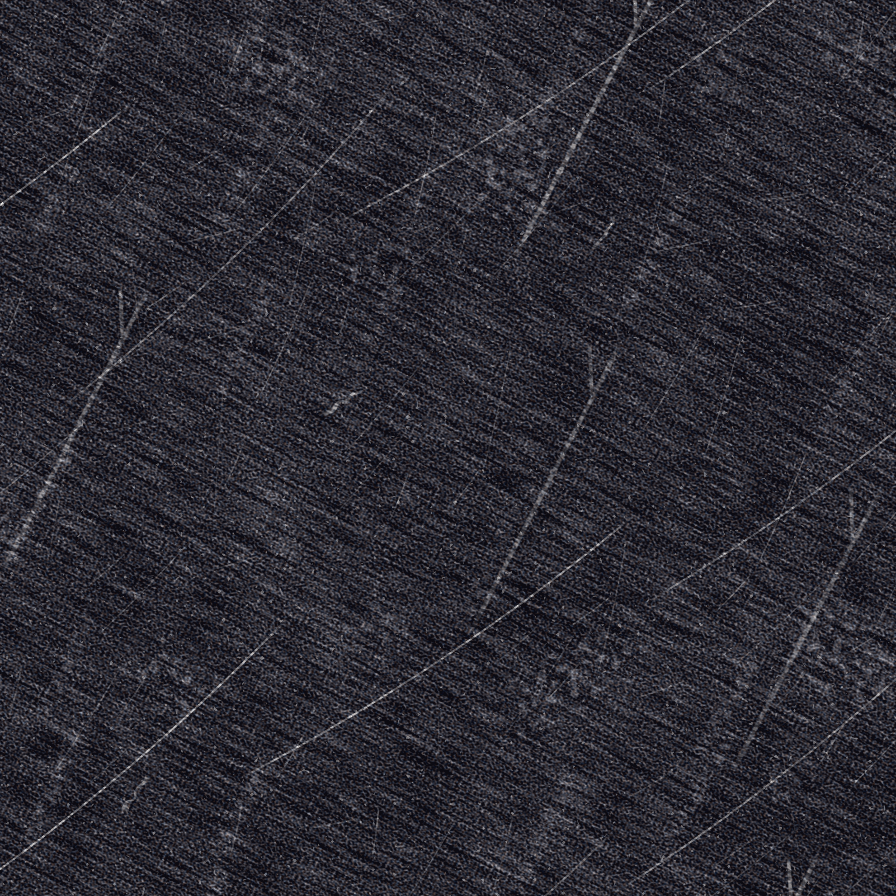
This texture is drawn by a WebGL 1 fragment shader. Its source:

```glsl
#ifdef GL_FRAGMENT_PRECISION_HIGH
precision highp float;
#else
precision mediump float;
#endif
// Dark brushed metal with diagonal grain, worn scuffs and pale scratches.
uniform vec2 u_resolution;

const float GRAIN_ANGLE = -0.47;
const float GOUGE_ANGLE = 1.1;
const vec3 METAL = vec3(0.155, 0.150, 0.182);
const vec3 DARKEST = vec3(0.042, 0.041, 0.068);
const vec3 SCRATCH = vec3(0.98, 0.97, 0.96);

vec2 hash2(vec2 p) {
  vec3 q = fract(p.xyx * vec3(0.1031, 0.1030, 0.0973));
  q += dot(q, q.yzx + 33.33);
  return fract((q.xx + q.yz) * q.zy);
}

float cornerSlope(vec2 corner, vec2 offset) {
  return dot(hash2(corner) * 2.0 - 1.0, offset);
}

// Gradient noise, roughly -1 to 1.
float noise(vec2 p) {
  vec2 i = floor(p), f = fract(p);
  vec2 u = f * f * f * (f * (f * 6.0 - 15.0) + 10.0);
  vec2 e = vec2(1.0, 0.0);
  float low = mix(cornerSlope(i, f), cornerSlope(i + e, f - e), u.x);
  float high = mix(cornerSlope(i + e.yx, f - e.yx), cornerSlope(i + e.xx, f - e.xx), u.x);
  return 2.0 * mix(low, high, u.y);
}

// Coordinates along and across a direction.
vec2 alignTo(vec2 p, float angle) {
  float c = cos(angle), s = sin(angle);
  return vec2(c * p.x + s * p.y, c * p.y - s * p.x);
}

// One bent stroke centred on the origin, tapered to both ends.
float stroke(vec2 p, float angle, float halfLength, float width, float bend, float pixel) {
  vec2 q = alignTo(p, angle);
  float across = abs(q.y - bend * q.x * q.x);
  float body = 1.0 - smoothstep(width * 0.4, width + pixel * 0.4, across);
  return body * (1.0 - smoothstep(halfLength * 0.75, halfLength, abs(q.x)));
}

// Strokes scattered over jittered cells; halfLength must stay below cell.
float strokes(vec2 p, float cell, float seed, float density, float angle, float spread,
              float halfLength, float width, float bend, float pixel) {
  vec2 home = floor(p / cell);
  float sum = 0.0;
  for (int y = -1; y <= 1; y++) {
    for (int x = -1; x <= 1; x++) {
      vec2 id = home + vec2(float(x), float(y));
      vec2 spot = hash2(id + seed);
      vec2 trait = hash2(id + seed + 57.3);
      vec2 center = (id + 0.15 + 0.7 * spot) * cell;
      float turn = angle + spread * (trait.x * 2.0 - 1.0);
      float strength = step(trait.y, density) * (0.5 + 0.5 * fract(trait.x * 7.0));
      sum += strength * stroke(p - center, turn, halfLength, width, bend, pixel);
    }
  }
  return min(sum, 1.0);
}

void main() {
  float pixel = 1.0 / u_resolution.y;
  vec2 p = gl_FragCoord.xy * pixel;
  vec2 g = alignTo(p, GRAIN_ANGLE);
  vec2 crossed = alignTo(p, GRAIN_ANGLE - 0.05);

  // Brushed grain, speckle and slow tonal drift
  float fine = noise(g * vec2(22.0, 280.0));
  float broad = noise(crossed * vec2(10.0, 130.0) + 31.0);
  float speckle = noise(g * vec2(310.0, 410.0) + 11.0);
  float drift = noise(p * 5.0 + 5.0);
  float hue = noise(crossed * 340.0 + 83.0);
  float groove = smoothstep(0.22, 0.55, noise(g * vec2(10.0, 215.0) + 67.0))
               + smoothstep(0.25, 0.6, noise(crossed * vec2(13.0, 250.0) + 97.0));
  float tone = 0.11 * fine + 0.05 * broad + 0.215 * speckle + 0.03 * drift
             - 0.06 * groove + 0.012;
  tone += 0.9 * tone * tone;

  // Flecks along the grain break up whatever crosses it
  float fleck = smoothstep(-0.15, 0.45, noise(g * vec2(75.0, 240.0) + 19.0));
  float dash = 0.4 + 0.6 * fleck;

  // Soft scuffs and worn patches
  float scuff = strokes(p, 0.17, 3.0, 0.6, GOUGE_ANGLE, 0.08, 0.08, 0.011, 0.0, pixel);
  float worn = smoothstep(0.25, 0.9, noise(p * 6.0 + 41.0))
             * smoothstep(0.0, 0.6, noise(p * 85.0 + 23.0));
  float wear = 0.18 * scuff * fleck + 0.18 * worn;

  // Gouges with a short upright branch, and long arcs
  float gouge = strokes(p, 0.36, 13.0, 0.5, GOUGE_ANGLE, 0.02, 0.19, 0.0032, 0.0, pixel);
  float branch = strokes(p - vec2(0.05, 0.126), 0.36, 13.0, 0.5, 1.62, 0.02,
                         0.035, 0.0026, 0.0, pixel);
  float arc = strokes(p, 0.4, 29.0, 0.75, 0.68, 0.12, 0.28, 0.0012, 0.2, pixel);
  float cut = (0.62 * max(gouge, branch) + 0.75 * arc) * dash;

  // Hairlines: leaning, upright and loose ones
  float hair = strokes(p, 0.13, 43.0, 0.6, 1.0, 0.4, 0.08, 0.0008, 0.3, pixel);
  float upright = strokes(p, 0.19, 59.0, 0.5, 1.55, 0.2, 0.09, 0.0007, 0.0, pixel);
  float loose = strokes(p, 0.1, 83.0, 0.5, 0.75, 0.7, 0.03, 0.0009, 1.0, pixel);
  cut += (0.32 * hair + 0.17 * upright + 0.36 * loose) * dash;

  // Small bright nicks with a ragged path, and stray specks
  vec2 ragged = p + 0.005 * vec2(noise(p * 75.0), noise(p * 75.0 + 9.0));
  float nick = strokes(ragged, 0.3, 71.0, 0.45, 0.8, 0.4, 0.028, 0.0019, 0.0, pixel);
  float speck = smoothstep(0.72, 0.95, noise(p * 190.0 + 7.0));
  cut += 0.8 * nick * dash + 0.35 * speck;

  vec3 color = METAL + tone + wear + vec3(0.045, 0.0, -0.04) * hue;
  color = max(color, DARKEST);
  color = mix(color, SCRATCH, clamp(cut, 0.0, 0.9));
  gl_FragColor = vec4(color, 1.0);
}
```
